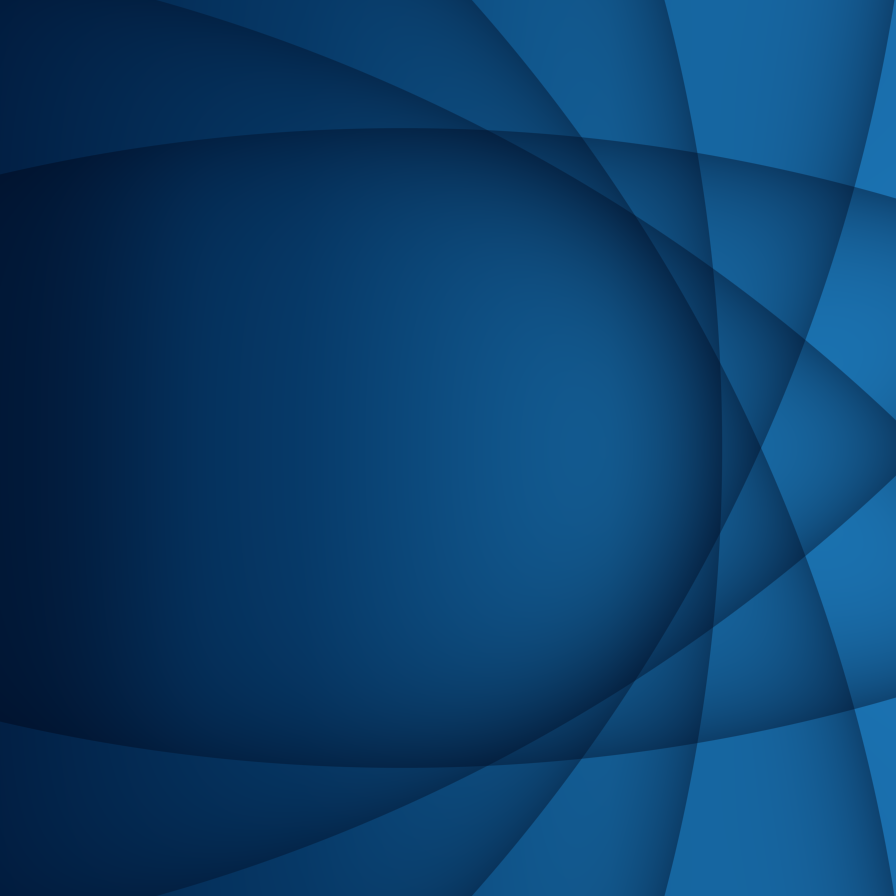
A WebGL 1 fragment shader for this background:

```glsl
precision highp float;

// Blue backdrop of seven large overlapping discs fanned around a pivot.
// Each disc is a rotated copy of one arc and tints the left-to-right colour
// ramp towards navy just inside its rim, so crossings stack into deep blues.

uniform vec2 u_resolution;

const int DISC_COUNT = 7;
const float FAN_START = -1.570796;    // angle of the first disc
const float FAN_STEP = 0.523599;      // angle between neighbours
const vec2 PIVOT = vec2(0.449, 0.5);
const float RIM_OFFSET = 0.357;       // pivot to nearest point of a rim
const float DISC_RADIUS = 1.973;

const vec3 SHADOW = vec3(0.002, 0.058, 0.155);
const float SHADOW_DEPTH = 0.46;
const float SHADOW_WIDTH = 0.066;
const float LEFT_DIMMING = 0.45;
const float LEFT_DIMMING_WIDTH = 0.25;

const vec3 NAVY = vec3(0.006, 0.125, 0.270);
const vec3 DEEP_BLUE = vec3(0.026, 0.230, 0.415);
const vec3 MID_BLUE = vec3(0.083, 0.393, 0.620);
const vec3 BRIGHT_BLUE = vec3(0.100, 0.430, 0.675);
const vec3 GLOW = vec3(0.020, 0.065, 0.080);
const vec2 GLOW_CENTER = vec2(1.0, 0.5);
const float GLOW_SIZE = 0.27;

// Signed depth below the rim of the disc facing the given angle.
float discDepth(vec2 p, float angle) {
  vec2 facing = vec2(cos(angle), sin(angle));
  vec2 center = PIVOT - facing * (DISC_RADIUS - RIM_OFFSET);
  return DISC_RADIUS - length(p - center);
}

float insideMask(float depth, float pixel) {
  return smoothstep(-0.75 * pixel, 0.75 * pixel, depth);
}

// Horizontal ramp with a soft glow at the right.
vec3 backdrop(vec2 p) {
  vec3 color = mix(NAVY, DEEP_BLUE, clamp(p.x / 0.34, 0.0, 1.0));
  color = mix(color, MID_BLUE, clamp((p.x - 0.34) / 0.34, 0.0, 1.0));
  color = mix(color, BRIGHT_BLUE, clamp((p.x - 0.68) / 0.32, 0.0, 1.0));
  vec2 offset = (p - GLOW_CENTER) / GLOW_SIZE;
  return color + GLOW * exp(-dot(offset, offset));
}

void main() {
  float pixel = 1.0 / u_resolution.y;
  vec2 p = (gl_FragCoord.xy - 0.5 * u_resolution) * pixel + 0.5;
  vec3 color = backdrop(p);

  // Rim shadows build up where discs overlap.
  float lens = 1.0;
  for (int i = 0; i < DISC_COUNT; i++) {
    float depth = discDepth(p, FAN_START + FAN_STEP * float(i));
    float inside = insideMask(depth, pixel);
    float shade = SHADOW_DEPTH * exp(-max(depth, 0.0) / SHADOW_WIDTH);
    color = mix(color, SHADOW, shade * inside);
    lens *= inside;
  }

  // The area shared by every disc sinks into the dark at the left.
  float dimming = 1.0 - smoothstep(0.0, LEFT_DIMMING_WIDTH, p.x);
  color = mix(color, SHADOW, LEFT_DIMMING * dimming * lens);

  gl_FragColor = vec4(color, 1.0);
}
```
